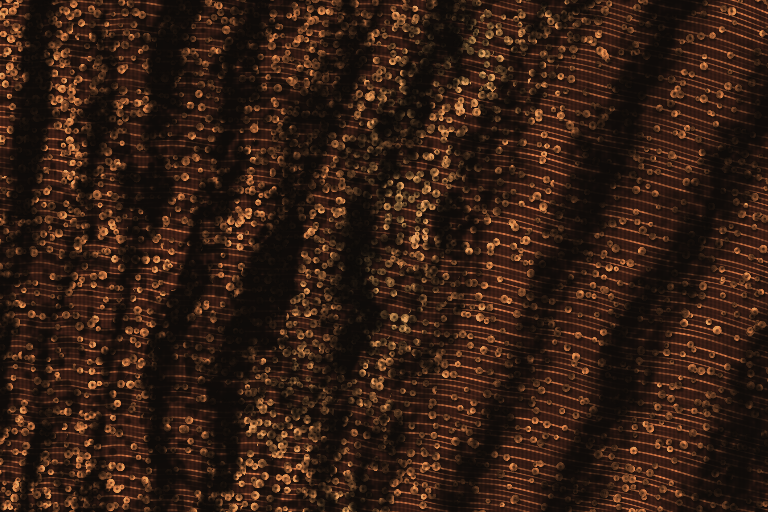
Give the GLSL for this texture, as a Shadertoy shader.

```glsl
// Sheer copper fabric gathered into slanting folds, sewn with small sequins.
// A bent fold phase, broken by streaky noise, gives the light and the valleys;
// thread rows and jittered sequin cells lie in cloth space, pushed by the folds.

float hash(vec2 p) {
    return fract(sin(dot(p, vec2(127.1, 311.7))) * 43758.5453);
}

float noise(vec2 p) {
    vec2 i = floor(p), f = fract(p);
    f = f * f * (3.0 - 2.0 * f);
    return mix(mix(hash(i), hash(i + vec2(1, 0)), f.x),
               mix(hash(i + vec2(0, 1)), hash(i + vec2(1, 1)), f.x), f.y);
}

float fbm(vec2 p) {
    return 0.55 * noise(p) + 0.3 * noise(p * 2.1 + 7.3) + 0.15 * noise(p * 4.3 + 2.9);
}

// x: brightest sequin at q, a disc with a glossy side and a dim eye; y: shadow.
// The matrix toCanvas undoes the stretch of the cloth, so discs stay round.
vec2 sequins(vec2 q, mat2 toCanvas, vec2 cell, vec2 jitter, float density, float seed, float px) {
    vec2 home = floor(q / cell);
    vec2 best = vec2(0.0);
    for (int j = -1; j <= 1; j++)
    for (int i = -1; i <= 1; i++) {
        vec2 id = home + vec2(i, j);
        float present = step(hash(id + seed), density);
        vec2 shift = vec2(hash(id + seed + 3.7), hash(id + seed + 8.1)) - 0.5;
        vec2 d = toCanvas * (q - (id + 0.5 + shift * jitter) * cell);
        float r = mix(0.0050, 0.0088, hash(id + seed + 5.3));
        float dist = length(d) / r;
        float disc = 1.0 - smoothstep(1.0 - px / r, 1.0 + px / r, dist);
        float angle = 6.283 * hash(id + seed + 1.9);
        float facet = 0.5 + 0.5 * dot(d / r, vec2(cos(angle), sin(angle)));
        float gloss = mix(0.45, 1.1, hash(id + seed + 6.6));
        float eye = 1.0 - 0.55 * (1.0 - smoothstep(0.15, 0.5, dist));
        float shade = gloss * eye * (0.45 + 0.65 * facet);
        float shadow = 1.0 - smoothstep(0.8, 1.6, length(d + vec2(-0.3, 0.45) * r) / r);
        best = max(best, present * vec2(disc * shade, shadow));
    }
    return best;
}

void mainImage(out vec4 fragColor, in vec2 fragCoord) {
    vec2 p = fragCoord / iResolution.y;
    float px = 0.5 / iResolution.y;

    // Folds: narrow and steep at left, broad and slanting at right
    float u = p.x - (p.y - 0.5) * (0.15 + 0.27 * p.x);
    float gather = 1.0 - smoothstep(0.75, 1.1, u);
    float bend = (fbm(p * vec2(3.0, 3.2) + 4.0) - 0.5) * 0.11;
    float v = u + bend;
    float phase = 6.2832 * (8.4 * v - 1.8 * v * v);
    float ridge = -cos(phase);

    // Light on the ridges, torn by streaks along the folds and ragged edges
    float streak = fbm(vec2(v * 17.0, p.y * 3.6 + u * 2.0)) - 0.5;
    float crinkle = fbm(vec2(v * 36.0 + 9.0, p.y * 13.0)) - 0.5;
    float ragged = noise(p * 60.0) - 0.5 + 0.7 * (noise(p * 125.0) - 0.5);
    float patches = fbm(p * vec2(3.0, 2.6) + 11.0);
    float height = 0.64 * ridge + 0.20 + streak * mix(1.0, 2.3, gather)
                 + crinkle * mix(0.7, 1.7, gather) + ragged * mix(0.6, 1.0, gather);
    float lit = mix(0.05, 1.0, smoothstep(-0.70, 0.80, height));
    lit *= 0.62 + 0.55 * patches + 0.45 * gather * max(streak + 0.1, 0.0);

    // Cloth space: rows dip to the right and ripple a little over each fold
    vec2 q = p + vec2(0.005 * sin(phase), 0.09 * p.x * p.x + 0.0025 * cos(phase + 0.6));
    q.y += 0.014 * (noise(p * 5.0) - 0.5);
    mat2 toCanvas = inverse(mat2(dFdx(q), dFdy(q)) * iResolution.y);

    // Threads: one strong row, worn in places, and a faint one between
    float row = q.y / 0.0205;
    float offRow = abs(fract(row) - 0.5) * 0.0205;
    float offMid = abs(fract(row + 0.5) - 0.5) * 0.0205;
    float wear = noise(vec2(q.x * 24.0, floor(row) * 5.7));
    float thread = (1.0 - smoothstep(0.0006, 0.0016 + px, offRow)) * (0.35 + 0.95 * wear);
    float midWear = noise(vec2(q.x * 14.0, floor(row + 0.5) * 3.3 + 50.0));
    thread += (1.0 - smoothstep(0.0004, 0.001 + px, offMid)) * 0.7 * smoothstep(0.4, 0.85, midWear);
    thread *= mix(1.0, 0.75, gather);

    // Sequins on the threads, with loose crowds where the cloth is gathered
    float crowd = gather * smoothstep(0.28, 0.6, fbm(vec2(u * 9.0, p.y * 3.0) + 21.0));
    vec2 sewn = sequins(q, toCanvas, vec2(0.021, 0.0205), vec2(0.9, 0.3),
                        0.40 + 0.12 * gather, 0.0, px);
    vec2 loose = sequins(q, toCanvas, vec2(0.0155), vec2(0.95), 0.08 + 0.52 * crowd, 40.0, px);
    float glitter = 0.55 + 0.9 * noise(p * 210.0);
    float sequin = max(sewn.x, loose.x) * glitter;
    float shadow = max(sewn.y, loose.y);

    // Fine net of the sheer ground, and dark gaps in the gathered cloth
    float net = 1.0 + 0.17 * cos(p.x * 785.0) + 0.08 * cos(q.y * 920.0);
    float gaps = 1.0 - 0.65 * gather * smoothstep(0.5, 0.75, noise(p * 68.0 + 31.0));

    // Colours: red-brown ground, copper thread, tan sequins near the middle
    float tanShare = exp(-(u - 0.76) * (u - 0.76) / 0.03) * noise(p * 14.0 + 5.0);
    vec3 copper = mix(vec3(1.05, 0.60, 0.32), vec3(0.92, 0.67, 0.37), tanShare);
    float ground = lit * net * gaps * (1.0 - 0.55 * shadow);
    vec3 color = vec3(0.052, 0.041, 0.034) + vec3(0.165, 0.070, 0.044) * ground;
    color += vec3(0.58, 0.33, 0.175) * thread * lit * net * gaps;
    vec3 shine = copper * (0.08 + 0.95 * min(lit, 1.1)) * sequin * mix(1.0, net, 0.6) + vec3(0.02);
    color = mix(color, shine, smoothstep(0.0, 0.35, sequin) * (0.45 + 0.5 * min(lit, 1.0)));
    fragColor = vec4(min(color, vec3(0.88, 0.62, 0.40)), 1.0);
}
```
